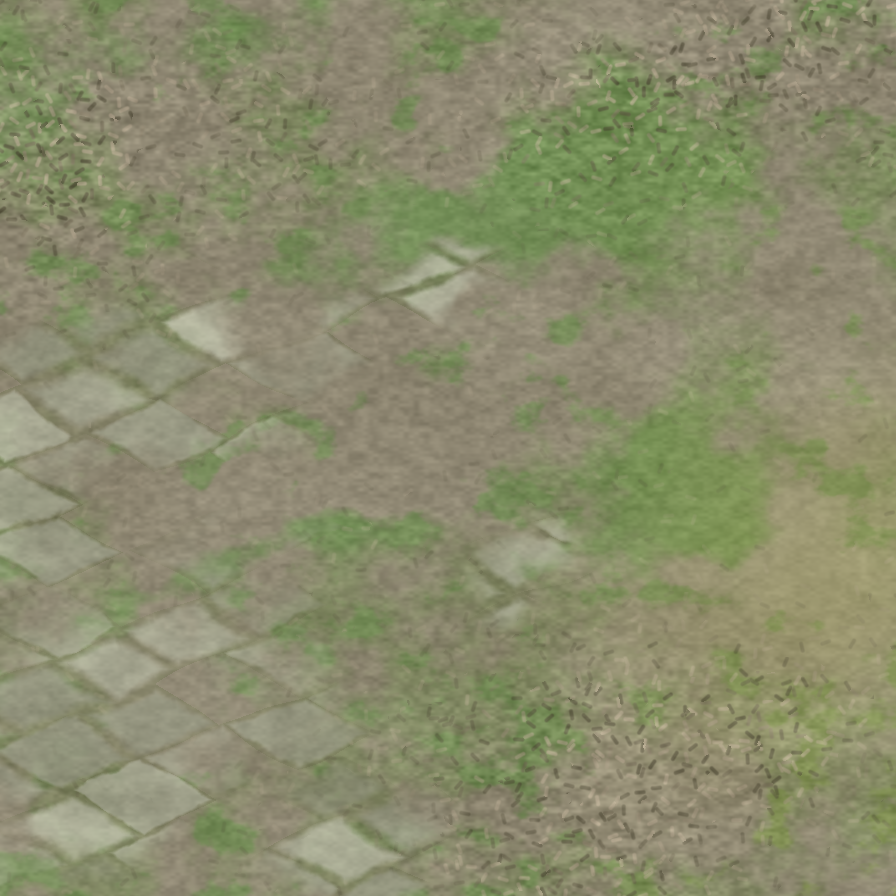
Give the GLSL for this texture, as a three.js fragment shader.

```glsl
// Worn ground: mossy grass, bare earth, dry litter and half-buried paving slabs.
// Soft warped zones choose the material; a skewed slab grid, scattered flecks
// and layered value noise supply the detail.
#define SLAB_SIZE 0.092
#define ZONE_WARP 0.17
#define ZONE_TILT 0.25
#define FLECK_CELLS 78.0
#define GRAIN_SCALE 105.0
#define GRAIN_CONTRAST 0.20
#define EARTH vec3(0.565, 0.535, 0.455)
#define OLIVE vec3(0.515, 0.545, 0.395)
#define GRASS vec3(0.420, 0.550, 0.310)
#define STONE vec3(0.650, 0.655, 0.570)
#define SAND vec3(0.625, 0.610, 0.430)
#define SOIL vec3(0.400, 0.375, 0.285)

varying vec2 vUv;

float hash(vec2 p) {
  vec3 q = fract(p.xyx * 0.1031);
  q += dot(q, q.yzx + 33.33);
  return fract((q.x + q.y) * q.z);
}

float noise(vec2 p) {
  vec2 i = floor(p), f = fract(p);
  f = f * f * (3.0 - 2.0 * f);
  float low = mix(hash(i), hash(i + vec2(1.0, 0.0)), f.x);
  float high = mix(hash(i + vec2(0.0, 1.0)), hash(i + 1.0), f.x);
  return mix(low, high, f.y);
}

float fbm(vec2 p) {
  float sum = 0.0, amp = 0.5;
  for (int i = 0; i < 5; i++) {
    sum += amp * noise(p);
    p = mat2(1.6, 1.2, -1.2, 1.6) * p + 11.7;
    amp *= 0.5;
  }
  return sum;
}

// Soft tilted ellipse
float zone(vec2 p, vec2 center, vec2 radius) {
  vec2 d = p - center;
  d.y -= ZONE_TILT * d.x;
  d /= radius;
  return exp(-dot(d, d));
}

// Skewed slab grid: x = coverage, y = tone, z = chance of showing
vec3 slabs(vec2 p) {
  vec2 s = vec2(0.625 * p.x + 1.06 * p.y, 0.5 * p.x - 1.15 * p.y) / SLAB_SIZE;
  s += 0.25 * (vec2(noise(p * 14.0), noise(p * 14.0 + 40.0)) - 0.5);
  s.x += 0.7 * hash(vec2(floor(s.y) + 60.0, 3.0));
  vec2 id = floor(s) + 60.0;
  vec2 f = abs(fract(s) - 0.5);
  float edge = 0.5 - max(f.x, f.y) + 0.16 * (fbm(p * 45.0) - 0.5);
  float softness = mix(0.06, 0.22, hash(id + 5.0));
  return vec3(smoothstep(0.0, softness, edge), hash(id), hash(id + 23.0));
}

// Small randomly turned leaves and twigs: x = coverage, y = tone
vec2 flecks(vec2 p, float density) {
  vec2 g = p * FLECK_CELLS, result = vec2(0.0, 0.5);
  for (int j = -1; j <= 1; j++) {
    for (int i = -1; i <= 1; i++) {
      vec2 id = floor(g) + vec2(float(i), float(j)) + 9.0;
      vec2 d = g + 9.0 - id - vec2(hash(id), hash(id + 31.0));
      float angle = 6.283 * hash(id + 57.0);
      d = mat2(cos(angle), sin(angle), -sin(angle), cos(angle)) * d;
      d.x -= clamp(d.x, -0.32, 0.32);
      float cover = 1.0 - smoothstep(0.06, 0.27, length(d));
      cover *= step(hash(id + 83.0), density);
      if (cover > result.x) result = vec2(cover, hash(id + 71.0));
    }
  }
  return result;
}

void main() {
  vec2 p = vUv;
  vec2 q = p + ZONE_WARP * (vec2(fbm(p * 6.0), fbm(p * 6.0 + 17.0)) - 0.5);
  float patchy = fbm(p * 10.0 + 4.0) - 0.48;
  float tufts = fbm(p * vec2(22.0, 30.0) + 70.0) - 0.48;

  // Broad material zones
  float lush = zone(q, vec2(0.57, 0.75), vec2(0.30, 0.11))
    + 1.1 * zone(q, vec2(0.80, 0.45), vec2(0.13, 0.08))
    + 0.8 * zone(q, vec2(0.28, 0.38), vec2(0.15, 0.035))
    + 0.7 * zone(q, vec2(0.20, 0.96), vec2(0.40, 0.07));
  float sandy = zone(q, vec2(0.95, 0.34), vec2(0.23, 0.20));
  float litter = zone(q, vec2(0.06, 0.84), vec2(0.25, 0.13))
    + zone(q, vec2(0.78, 0.92), vec2(0.28, 0.11))
    + zone(q, vec2(0.72, 0.13), vec2(0.24, 0.14));
  float paved = zone(q, vec2(0.12, 0.58), vec2(0.20, 0.15))
    + zone(q, vec2(0.50, 0.65), vec2(0.15, 0.06))
    + zone(q, vec2(0.14, 0.20), vec2(0.32, 0.20))
    + 0.9 * zone(q, vec2(0.61, 0.39), vec2(0.10, 0.06))
    + 0.8 * zone(q, vec2(0.44, 0.05), vec2(0.13, 0.08));
  paved = min(paved, 1.0);

  // Earth, sand and grass
  float bare = zone(q, vec2(0.48, 0.52), vec2(0.30, 0.10));
  vec3 color = mix(EARTH, OLIVE, smoothstep(-0.15, 0.2, patchy + 0.5 * tufts - 0.25 * bare));
  color = mix(color, SAND, 0.8 * sandy);
  float grass = smoothstep(0.25, 0.8, lush + 1.3 * patchy + 0.6 * tufts);
  grass = max(grass, 0.75 * smoothstep(0.06, 0.22, tufts + 0.3 * patchy - 0.12 * bare));
  vec3 blade = GRASS + vec3(0.07, 0.01, -0.04) * smoothstep(0.55, 0.9, p.x) * (1.0 - p.y);
  color = mix(color, blade, 0.82 * grass);

  // Slabs with dark, overgrown joints
  vec3 slab = slabs(p);
  float shown = smoothstep(0.40, 0.72, paved * (0.55 + 0.6 * slab.z) + 0.7 * patchy);
  color = mix(color, mix(SOIL, OLIVE, 0.6), 0.55 * shown * (1.0 - slab.x));
  vec3 stone = STONE + 0.15 * (slab.y - 0.55) + 0.16 * tufts;
  float stoneCover = 0.88 * shown * slab.x;
  color = mix(color, stone, stoneCover);

  // Dry litter, pale and dark
  float loose = clamp(litter + 0.8 * patchy, 0.0, 1.0) * (1.0 - stoneCover);
  vec2 fleck = flecks(p, 0.10 + 0.75 * loose);
  vec3 leaf = mix(SOIL * 0.85, vec3(0.73, 0.67, 0.58), smoothstep(0.25, 0.75, fleck.y));
  color = mix(color, leaf, fleck.x * (0.15 + 0.5 * loose) * (1.0 - 0.8 * stoneCover));

  // Fine grain, slightly flattened by the slanted view
  vec2 g = p * GRAIN_SCALE * vec2(0.8, 1.3);
  float grain = 0.6 * noise(g + 5.0) + 0.4 * noise(g * 2.1 + 90.0) - 0.5;
  float rough = mix(0.65 + 0.6 * loose, 0.4, stoneCover) * (1.0 - 0.35 * sandy);
  color += GRAIN_CONTRAST * rough * grain * vec3(1.0, 0.97, 0.9);
  color += 0.10 * (fbm(p * vec2(9.0, 16.0) + 33.0) - 0.48);
  gl_FragColor = vec4(clamp(color, 0.0, 1.0), 1.0);
}
```
